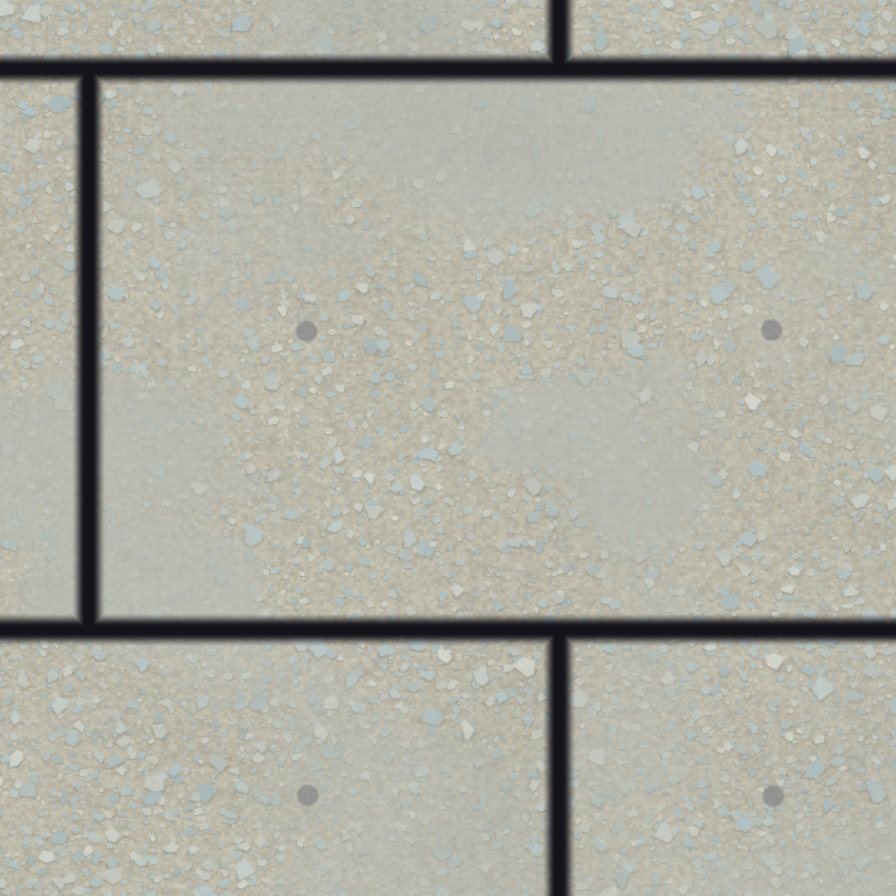
Write a three.js fragment shader that draws this texture.

```glsl
// Exposed-aggregate concrete panels in running bond, with soft dark joints and
// round tie holes. Angular stone chips are scattered at three scales over sandy
// grain, and broad noise lays smooth dusty patches across them.
varying vec2 vUv;

const vec2 PANEL = vec2(1.05, 0.626);        // panel width and height
const vec2 PANEL_ORIGIN = vec2(0.099, 0.297);
const float JOINT_CORE = 0.004;              // half widths of the joint
const float JOINT_FADE = 0.0195;
const vec2 HOLE_STEP = vec2(0.522, 0.5195);
const vec2 HOLE_ORIGIN = vec2(0.341, 0.110);
const float HOLE_RADIUS = 0.0118;
const float HOLE_JITTER = 0.006;
const float CHIP_LARGE = 36.0;               // chip cells across the canvas
const float CHIP_MEDIUM = 66.0;
const float CHIP_SMALL = 120.0;

const vec3 SAND = vec3(0.735, 0.722, 0.660);
const vec3 DUST = vec3(0.722, 0.728, 0.690);
const vec3 BLUE_STONE = vec3(0.685, 0.755, 0.770);
const vec3 PALE_STONE = vec3(0.815, 0.825, 0.790);
const vec3 JOINT = vec3(0.080, 0.075, 0.100);
const vec3 HOLE = vec3(0.565, 0.565, 0.565);

float hash(vec2 p) {
  return fract(sin(dot(p, vec2(127.1, 311.7))) * 43758.5453);
}

float noise(vec2 p) {
  vec2 i = floor(p), f = fract(p);
  f = f * f * (3.0 - 2.0 * f);
  return mix(mix(hash(i), hash(i + vec2(1.0, 0.0)), f.x),
             mix(hash(i + vec2(0.0, 1.0)), hash(i + vec2(1.0, 1.0)), f.x), f.y);
}

float fbm(vec2 p) {
  float sum = 0.0, amp = 0.5;
  for (int i = 0; i < 4; i++) {
    sum += amp * noise(p);
    p = p * 2.03 + 17.3;
    amp *= 0.5;
  }
  return sum / 0.9375;
}

// Angular chips: x = coverage, y = random id, z = shadow beneath
vec3 chips(vec2 p, float density, float seed) {
  vec3 result = vec3(0.0);
  for (int j = -1; j <= 1; j++) {
    for (int i = -1; i <= 1; i++) {
      vec2 cell = floor(p) + vec2(float(i), float(j));
      vec2 key = cell + seed;
      vec2 q = p - cell - vec2(hash(key + 3.1), hash(key + 7.7));
      float present = smoothstep(0.0, 0.15, density - hash(key));
      float radius = mix(0.20, 0.46, pow(hash(key + 11.3), 1.5)) * present;
      float tilt = (hash(key + 19.9) - 0.5) * 2.2;
      float c = cos(tilt), s = sin(tilt);
      vec2 local = mat2(c, -s, s, c) * q * vec2(1.0, 1.4);
      float d = -1.0;
      for (int k = 0; k < 5; k++) {
        float n = float(k);
        float side = hash(key + n * 5.3);
        float a = 1.2566 * (n + 0.6 * side);
        d = max(d, dot(local, vec2(cos(a), sin(a))) - radius * (0.65 + 0.55 * side));
      }
      float cover = smoothstep(0.07, -0.07, d) * present;
      if (cover > result.x) result.xy = vec2(cover, hash(key + 29.1));
      float below = smoothstep(0.05, -0.2, q.y);
      result.z = max(result.z, smoothstep(0.2, 0.0, d) * below * present);
    }
  }
  result.z *= 1.0 - result.x;
  return result;
}

// Lay one chip layer over the surface
vec3 addChips(vec3 base, vec3 chip, float strength) {
  vec3 stone = mix(BLUE_STONE, PALE_STONE, smoothstep(0.25, 0.95, chip.y));
  stone *= 0.95 + 0.09 * fract(chip.y * 13.7);
  base *= 1.0 - 0.14 * chip.z * strength;
  return mix(base, stone, chip.x * strength);
}

void main() {
  // Running bond: alternate rows shift by half a panel
  vec2 grid = (vUv - PANEL_ORIGIN) / PANEL;
  float row = floor(grid.y);
  float oddRow = mod(row, 2.0);
  grid.x -= 0.5 * oddRow;
  vec2 edge = (0.5 - abs(fract(grid) - 0.5)) * PANEL;
  float jointDist = min(edge.x, edge.y);
  float tone = hash(vec2(floor(grid.x), row) + 41.0) - 0.5;

  // Sandy ground with fine grain
  float dust = smoothstep(0.42, 0.68, fbm(vUv * vec2(4.0, 5.5) + 8.3));
  dust *= 1.0 - 0.35 * oddRow;
  float exposed = 1.0 - 0.65 * dust;
  float grain = noise(vUv * 270.0) + 0.7 * noise(vUv * vec2(130.0, 170.0)) - 0.85;
  vec3 color = mix(SAND, DUST, dust) * (1.0 + 0.10 * grain * exposed);

  // Stone chips, smallest first
  float density = 0.62 + 0.18 * oddRow - 0.20 * dust;
  color = addChips(color, chips(vUv * CHIP_SMALL, density, 13.0), 0.50 * exposed);
  color = addChips(color, chips(vUv * CHIP_MEDIUM, density, 57.0), 0.75 * exposed);
  color = addChips(color, chips(vUv * CHIP_LARGE, density - 0.25, 91.0), 0.85 * exposed);
  color *= 1.0 + 0.02 * tone + 0.05 * (fbm(vUv * 7.0 + 31.0) - 0.5);

  // Tie holes, each slightly off its grid point
  vec2 holeGrid = (vUv - HOLE_ORIGIN) / HOLE_STEP + 0.5;
  vec2 holeId = floor(holeGrid);
  vec2 jitter = vec2(hash(holeId + 2.0), hash(holeId + 6.0)) - 0.5;
  float holeDist = length((fract(holeGrid) - 0.5) * HOLE_STEP - jitter * HOLE_JITTER);
  float hole = smoothstep(HOLE_RADIUS + 0.002, HOLE_RADIUS - 0.002, holeDist);
  color = mix(color, HOLE * (1.0 + 0.04 * grain), 0.92 * hole);

  // Soft joints between panels
  color = mix(JOINT, color, smoothstep(JOINT_CORE, JOINT_FADE, jointDist));
  gl_FragColor = vec4(color, 1.0);
}
```
